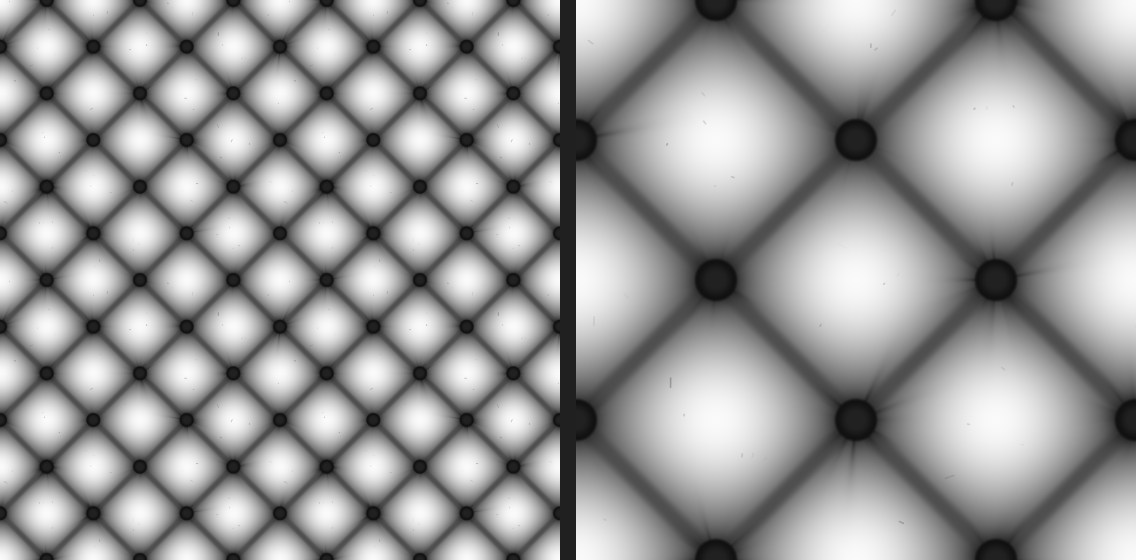
Left: the whole. Right: its middle third, enlarged.
Write a WebGL 2 fragment shader that draws this pattern.

```glsl
#version 300 es
precision highp float;
// Tufted upholstery: soft grey diamond pads, dark seams, round buttons and fine creases.

uniform vec2 u_resolution;
out vec4 fragColor;

const float PI = 3.14159265;
const float REPEATS = 6.0;        // tufts across and down the canvas
const float WEAR_PERIOD = 6.0;    // wear recurs after this many half tufts
const float BUTTON_RADIUS = 0.074;
const float SEAM_WIDTH = 0.045;
const float CREASES = 34.0;       // angular steps around a button
const float VALLEY_TONE = 0.27;
const float SEAM_TONE = 0.31;
const float CROWN_TONE = 0.98;

float hash(vec2 p) {
    vec3 q = fract(vec3(p.xyx) * 0.1031);
    q += dot(q, q.yzx + 33.33);
    return fract((q.x + q.y) * q.z);
}

// Smooth noise on a circle, wrapping after a whole number of steps.
float ringNoise(float turn, float steps, float seed) {
    float t = turn * steps;
    float i = floor(t);
    float f = smoothstep(0.0, 1.0, t - i);
    float a = hash(vec2(mod(i, steps), seed));
    float b = hash(vec2(mod(i + 1.0, steps), seed));
    return mix(a, b, f);
}

// Diagonal coordinates (x+y, x-y) to plain ones and back, up to a factor of two.
vec2 diagonal(vec2 p) {
    return vec2(p.x + p.y, p.x - p.y);
}

// Wrapped identity of a diagonal lattice cell.
vec2 wrappedId(vec2 lattice) {
    return floor(mod(diagonal(lattice) + 0.5, WEAR_PERIOD));
}

// Domed pad with a flattened seam; q runs from -0.5 to 0.5 between seams.
float padTone(vec2 q) {
    vec2 dome = max(cos(PI * q), 0.0);
    float tone = mix(VALLEY_TONE, CROWN_TONE, pow(dome.x * dome.y, 0.7));
    float seamDist = (0.5 - max(abs(q.x), abs(q.y))) * 0.7071;
    return mix(SEAM_TONE, tone, smoothstep(0.0, SEAM_WIDTH, seamDist));
}

// Darkening by creases that radiate from a button.
float creaseShade(vec2 p, vec2 id) {
    float seed = id.x + 7.0 * id.y + 1.0;
    float turn = atan(p.y, p.x) / (2.0 * PI) + 0.5;
    float fine = pow(ringNoise(turn, CREASES, seed), 4.0);
    float reach = mix(0.03, 0.09, ringNoise(turn, 13.0, seed + 50.0));
    float strength = mix(0.12, 0.42, hash(id + 11.0));
    float fade = exp(-max(length(p) - BUTTON_RADIUS, 0.0) / reach);
    return strength * fine * fade;
}

float segmentDistance(vec2 p, vec2 halfSpan) {
    float t = clamp(dot(p, halfSpan) / dot(halfSpan, halfSpan), -1.0, 1.0);
    return length(p - halfSpan * t);
}

// A few faint specks and scratches on a pad.
float scratchShade(vec2 p, vec2 id, float pixel) {
    float shade = 0.0;
    for (int i = 0; i < 5; i++) {
        vec2 key = id + 17.0 * float(i + 1);
        vec2 place = (vec2(hash(key), hash(key + 3.1)) - 0.5) * 0.42;
        float angle = 2.0 * PI * hash(key + 5.7);
        float span = mix(0.002, 0.017, pow(hash(key + 8.3), 3.0));
        float d = segmentDistance(p - place, span * vec2(cos(angle), sin(angle)));
        float line = 1.0 - smoothstep(0.001, 0.003 + pixel * 0.6, d);
        shade = max(shade, line * 0.22 * pow(hash(key + 9.9), 2.0));
    }
    return shade;
}

// Button face: dull centre and a darker rim.
float buttonTone(float d) {
    return mix(0.13, 0.06, smoothstep(0.35, 1.0, d / BUTTON_RADIUS));
}

void main() {
    vec2 p = gl_FragCoord.xy / u_resolution * REPEATS;
    float pixel = REPEATS / min(u_resolution.x, u_resolution.y);
    vec2 lattice = diagonal(p);

    // Pads lie on whole lattice points, buttons midway between them.
    vec2 padCell = floor(lattice + 0.5);
    vec2 padLocal = lattice - padCell;
    vec2 buttonCell = floor(lattice);
    vec2 buttonLocal = diagonal(lattice - buttonCell - 0.5) * 0.5;
    vec2 buttonId = wrappedId(buttonCell);
    float d = length(buttonLocal);

    // Cloth: pad, wear, creases and the hollow round each button.
    float tone = padTone(padLocal);
    tone *= 1.0 - scratchShade(diagonal(padLocal) * 0.5, wrappedId(padCell), pixel);
    tone *= 1.0 - creaseShade(buttonLocal, buttonId);
    float hollow = mix(0.32, 0.5, hash(buttonId + 23.0));
    tone *= 1.0 - hollow * exp(-max(d - BUTTON_RADIUS, 0.0) / 0.035);

    // Button on top.
    float edge = max(pixel, 0.008);
    float cover = 1.0 - smoothstep(-edge, edge, d - BUTTON_RADIUS);
    tone = mix(tone, buttonTone(d), cover);

    fragColor = vec4(vec3(tone), 1.0);
}
```
